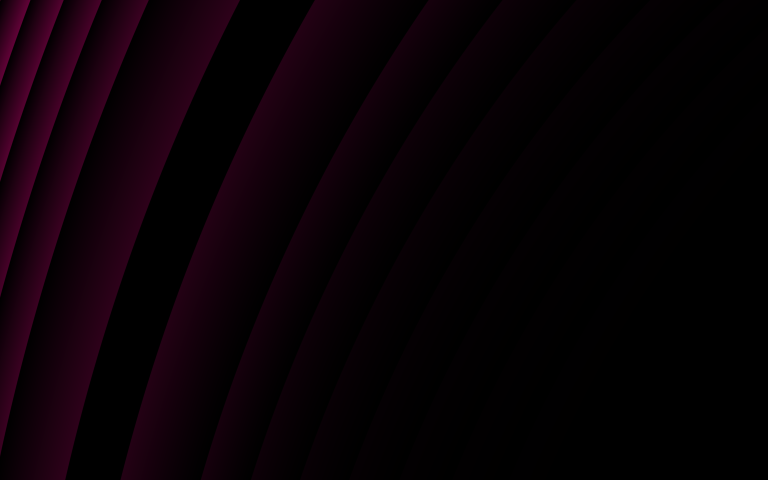
Give the GLSL for this background, as a Shadertoy shader.

```glsl
// Two families of dark magenta arcs sweep across black, split by a bare black gap.
// Each band lies between two large circles and fades from its lit rim to black;
// bands left of the gap grow brighter outward, those on the right die away.

const vec3 MAGENTA = vec3(1.0, 0.02, 0.57);
const int LEFT_BANDS = 6;
const int RIGHT_BANDS = 8;

// Signed distance to the arc crossing the top edge at x = top; positive on its left.
float arcDistance(vec2 p, float top) {
    float bend = 1.583 - top;
    vec2 center = vec2(3.32 + 0.854 * bend * bend, -0.958);
    return length(p - center) - length(vec2(top, 1.0) - center);
}

// Top crossings of the rims, counted away from the gap.
float leftRim(float k) {
    return 0.5 - 0.19 * pow(k, 0.6);
}

float rightRim(float k) {
    return 0.656 + 0.083 * min(k, 1.0) + 0.154 * k;
}

// Light that falls from 1 at the lit rim to 0 at the far rim.
float bandFade(float fromLit, float toFar) {
    return clamp(toFar / max(fromLit + toFar, 0.0001), 0.0, 1.0);
}

// Antialiased coverage of the positive side of an edge.
float coverage(float d, float pixel) {
    return smoothstep(-0.7 * pixel, 0.7 * pixel, d);
}

void mainImage(out vec4 fragColor, in vec2 fragCoord) {
    vec2 p = fragCoord / iResolution.y;
    p.x *= 1.6 * iResolution.y / iResolution.x;
    float pixel = 1.0 / iResolution.y;
    float light = 0.0;

    // Left family: every band is lit along its right rim.
    for (int i = 0; i < LEFT_BANDS; i++) {
        float k = float(i);
        float lit = arcDistance(p, leftRim(k));
        float far = -arcDistance(p, leftRim(k + 1.0));
        float strength = 0.18 + 0.05 * k;
        light = mix(light, strength * bandFade(lit, far), coverage(lit, pixel));
    }

    // Right family: every band is lit along its left rim.
    for (int i = 0; i < RIGHT_BANDS; i++) {
        float k = float(i);
        float lit = -arcDistance(p, rightRim(k));
        float far = arcDistance(p, rightRim(k + 1.0));
        float strength = 0.14 * pow(0.63, k);
        float fade = pow(bandFade(lit, far), 1.2);
        light = mix(light, strength * fade, coverage(lit, pixel));
    }

    fragColor = vec4(MAGENTA * light, 1.0);
}
```
